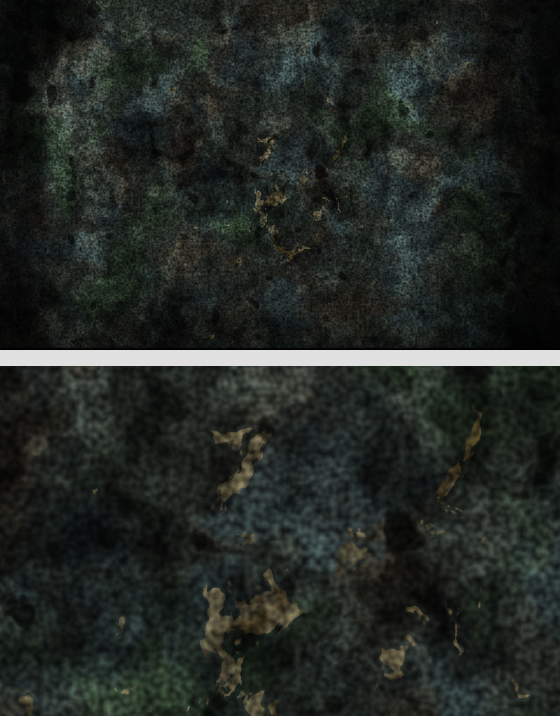
Top: the whole. Bottom: its middle third, enlarged.
Reproduce this texture procedurally as a WebGL 1 fragment shader.

```glsl
precision highp float;
uniform vec2 u_resolution;

// Tones
const vec3 STONE = vec3(0.94, 1.06, 0.95);
const vec3 MOSS = vec3(0.82, 1.10, 0.80);
const vec3 TEAL = vec3(0.83, 1.08, 1.11);
const vec3 EARTH = vec3(1.08, 1.03, 0.86);
const vec3 OCHRE = vec3(0.40, 0.32, 0.17);
const vec3 SAND = vec3(0.43, 0.39, 0.28);
const float BASE_LIGHT = 0.138;

// Feature sizes, in cycles per canvas height
const float STAIN_SCALE = 3.0;
const float MOTTLE_SCALE = 9.0;
const float SPECK_SCALE = 24.0;
const float FLAKE_SCALE = 15.0;
const float GRAIN_SCALE = 150.0;

// Feature strengths
const float STAIN_GAIN = 0.18;
const float MOTTLE_GAIN = 0.17;
const float SPECK_GAIN = 0.13;
const float STREAK_GAIN = 0.035;
const float PEEL_GAIN = 0.055;
const float COLUMN_GAIN = 0.085;
const float GRAIN_GAIN = 0.75;

// Layout: horizontal places as shares of the width
const float LEFT_COLUMN = 0.09;
const float RIGHT_COLUMN = 0.69;
const vec2 FLAKE_CENTRE = vec2(0.83, 0.38);
const int OCTAVES = 5;

float hash(vec2 cell) {
  vec3 q = fract(cell.xyx * 0.1031);
  q += dot(q, q.yzx + 33.33);
  return fract((q.x + q.y) * q.z);
}

float corner(vec2 cell, vec2 offset) {
  float angle = 6.2832 * hash(cell);
  return dot(vec2(cos(angle), sin(angle)), offset);
}

float gradientNoise(vec2 p) {
  vec2 i = floor(p);
  vec2 f = p - i;
  vec2 s = f * f * f * (f * (f * 6.0 - 15.0) + 10.0);
  vec2 e = vec2(1.0, 0.0);
  float low = mix(corner(i, f), corner(i + e, f - e), s.x);
  float high = mix(corner(i + e.yx, f - e.yx), corner(i + 1.0, f - 1.0), s.x);
  return mix(low, high, s.y);
}

float fbm(vec2 p) {
  float sum = 0.0;
  float gain = 0.5;
  for (int k = 0; k < OCTAVES; k++) {
    sum += gain * gradientNoise(p);
    p = mat2(1.62, 1.22, -1.22, 1.62) * p + 17.3;
    gain *= 0.58;
  }
  return sum;
}

// Pale plaster: a ragged left edge that fades out to the right
float paleColumn(float x, float edge, float fade) {
  float d = x - edge;
  return smoothstep(-0.008, 0.014, d) * exp(-max(d, 0.0) / fade);
}

void main() {
  vec2 uv = gl_FragCoord.xy / u_resolution;
  vec2 p = gl_FragCoord.xy / u_resolution.y;

  // Noise layers, bent for ragged outlines
  vec2 bend = vec2(fbm(p * 5.0 + 40.0), fbm(p * 5.0 + 80.0));
  vec2 q = p + 0.12 * bend;
  float stain = fbm(q * STAIN_SCALE + 11.0);
  float mottle = fbm(q * MOTTLE_SCALE + 57.0);
  float speck = fbm(p * SPECK_SCALE + 93.0);
  float streak = gradientNoise(q * vec2(38.0, 5.0) + 30.0);
  float grain = gradientNoise(p * GRAIN_SCALE)
    + 0.6 * gradientNoise(p * GRAIN_SCALE * 0.53 + 70.0);

  // Two plaster columns and a faint central one
  float ragged = 0.07 * smoothstep(0.80, 0.93, uv.y) + 0.10 * bend.x + 0.05 * mottle;
  float leftEdge = LEFT_COLUMN + ragged;
  float columns = paleColumn(uv.x, leftEdge, 0.20)
    + 0.95 * paleColumn(uv.x, RIGHT_COLUMN + ragged, 0.11);
  columns *= mix(0.55, 1.0, smoothstep(0.1, 0.55, uv.y));
  float middle = (uv.x - 0.53) / 0.07;
  columns += 0.4 * exp(-middle * middle);

  // Brightness of the wall with peeled pale spots
  float peel = smoothstep(0.03, 0.13, mottle + 0.35 * speck + 0.12 * (columns - 0.6));
  float light = BASE_LIGHT + STAIN_GAIN * stain + MOTTLE_GAIN * mottle
    + SPECK_GAIN * speck + STREAK_GAIN * streak
    + PEEL_GAIN * peel * (0.35 + columns) + COLUMN_GAIN * (columns - 0.25);

  // Dark sides, foot and dirt beside the left edge
  float shade = mix(0.45, 1.0, smoothstep(-0.03, 0.05, uv.x - leftEdge + 0.02));
  shade *= mix(0.22, 1.0, 1.0 - smoothstep(0.76, 1.0, uv.x + 0.12 * stain));
  shade *= mix(0.5, 1.0, smoothstep(-0.05, 0.32, uv.y));
  shade *= 1.0 - 0.18 * smoothstep(0.85, 1.0, uv.y);
  light = max(light, 0.035) * shade;

  // Drifting tints
  float hueA = fbm(q * 4.0 + 130.0);
  float hueB = fbm(q * 5.5 + 170.0);
  vec3 tint = mix(STONE, MOSS, smoothstep(0.0, 0.25, hueA));
  tint = mix(tint, EARTH, smoothstep(0.0, 0.25, -hueA));
  tint = mix(tint, TEAL, 0.8 * smoothstep(-0.02, 0.2, hueB));
  vec3 color = tint * light;

  // Ochre flakes gathered along a slanting cluster
  vec2 away = p - FLAKE_CENTRE;
  away.x -= 0.35 * away.y;
  float cluster = exp(-dot(away * away, vec2(38.0, 14.0)));
  float flakeField = fbm(q * FLAKE_SCALE * vec2(1.0, 0.75) + 210.0) + 0.3 * speck;
  float flakes = smoothstep(0.0, 0.06, flakeField - 0.36 + 0.28 * cluster);
  vec3 flakeColor = mix(OCHRE, SAND, smoothstep(-0.15, 0.15, hueB + speck));
  color = mix(color, flakeColor * (0.8 + speck) * shade, 0.75 * flakes);

  // Pits, grain and the black line at the foot
  float pits = smoothstep(0.40, 0.50, gradientNoise(p * 17.0 + 250.0) + 0.3 * speck);
  color *= 1.0 - 0.6 * pits;
  color *= max(1.0 + GRAIN_GAIN * grain, 0.15);
  color *= smoothstep(0.002, 0.009, uv.y);
  gl_FragColor = vec4(clamp(color, 0.0, 1.0), 1.0);
}
```
